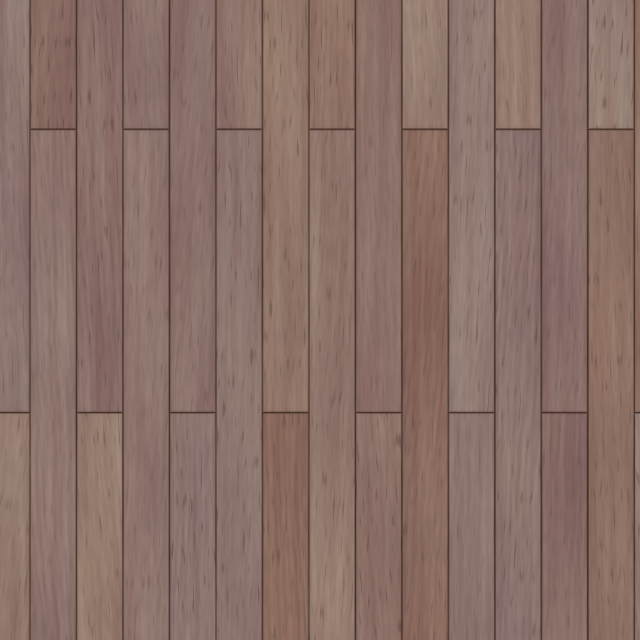
A WebGL 2 fragment shader for this texture:

```glsl
#version 300 es
precision highp float;
// Draws a floor of narrow, staggered, reddish-brown wooden planks with fine vertical grain.

uniform vec2 u_resolution;
out vec4 fragColor;

const float TAU = 6.2831853;
const float PLANK_WIDTH = 0.07263;
const float PLANK_LENGTH = 0.8854;
const float FIRST_SEAM = 0.0469;
const float FIRST_JOINT = 0.798;
const float SEAM_HALF_WIDTH = 0.0011;

const vec3 RED_WOOD = vec3(0.527, 0.408, 0.372);
const vec3 PALE_WOOD = vec3(0.582, 0.492, 0.456);
const vec3 TAN_SHIFT = vec3(0.012, 0.004, -0.014);
const vec3 PORE_COLOR = vec3(0.36, 0.27, 0.24);
const vec3 SEAM_COLOR = vec3(0.22, 0.135, 0.10);

float hash(vec2 p) {
    vec3 q = fract(p.xyx * vec3(0.1031, 0.1030, 0.0973));
    q += dot(q, q.yzx + 33.33);
    return fract((q.x + q.y) * q.z);
}

// Dot product of a cell corner's random direction with the offset to it
float cornerSlope(vec2 cell, vec2 corner, vec2 offset) {
    float angle = TAU * hash(cell + corner);
    return dot(vec2(cos(angle), sin(angle)), offset - corner);
}

float gradientNoise(vec2 p) {
    vec2 cell = floor(p);
    vec2 f = p - cell;
    vec2 blend = f * f * f * (f * (f * 6.0 - 15.0) + 10.0);
    float low = mix(cornerSlope(cell, vec2(0, 0), f),
                    cornerSlope(cell, vec2(1, 0), f), blend.x);
    float high = mix(cornerSlope(cell, vec2(0, 1), f),
                     cornerSlope(cell, vec2(1, 1), f), blend.x);
    return mix(low, high, blend.y);
}

// Antialiased coverage of a thin line at a given distance from its centre
float lineMask(float dist, float halfWidth, float pixel) {
    return 1.0 - smoothstep(halfWidth - pixel, halfWidth + pixel, dist);
}

// Slanted growth rings, bent by slow noise
float growthRings(vec2 p, float lean, float seed) {
    float bend = gradientNoise(vec2(p.x * 16.0, p.y * 4.0) + seed);
    return sin(TAU * (p.x * 92.0 + p.y * lean + bend * 1.6));
}

// Wood colour at p for the plank with the given id
vec3 woodColor(vec2 p, vec2 id) {
    float seed = 60.0 * hash(id + 7.3);
    float tone = hash(id + 21.7);
    float tanAmount = 2.0 * hash(id + 43.1) - 1.0;
    float lean = 14.0 * (hash(id + 58.9) - 0.5);
    float ringAmount = smoothstep(0.4, 1.0, hash(id + 81.5));
    float poreAmount = mix(0.2, 0.6, hash(id + 94.2));

    // Broad patches and long streaks shift between red and pale wood
    float patches = gradientNoise(p * vec2(14.0, 3.5) + seed);
    float streaks = gradientNoise(p * vec2(75.0, 3.0) + seed * 1.7);
    vec3 color = mix(RED_WOOD, PALE_WOOD, tone + 0.55 * patches + 0.6 * streaks);
    color += TAN_SHIFT * (tanAmount + patches);

    // Fine fibres and rings change the brightness
    vec2 leaning = p + vec2(p.y * lean / 92.0, 0.0);
    float fibres = gradientNoise(leaning * vec2(150.0, 8.0) + seed * 1.3);
    float threads = gradientNoise(leaning * vec2(235.0, 30.0) + seed * 0.6);
    color *= 1.0 + 0.055 * fibres + 0.065 * threads;
    color *= 1.0 + 0.024 * ringAmount * growthRings(p, lean, seed);

    // Short dark pores
    float pores = gradientNoise(leaning * vec2(210.0, 24.0) + seed * 2.1);
    return mix(color, PORE_COLOR, poreAmount * smoothstep(0.22, 0.6, pores));
}

void main() {
    vec2 uv = gl_FragCoord.xy / u_resolution;
    float pixel = max(1.0 / min(u_resolution.x, u_resolution.y), 0.0009);

    // Plank layout: every other column is shifted by half a length
    float across = (uv.x - FIRST_SEAM) / PLANK_WIDTH;
    float column = floor(across);
    float along = (uv.y - FIRST_JOINT) / PLANK_LENGTH + 0.5 * mod(column, 2.0);
    vec2 id = vec2(column, floor(along)) + 20.0;
    vec2 local = fract(vec2(across, along));
    vec2 edge = min(local, 1.0 - local) * vec2(PLANK_WIDTH, PLANK_LENGTH);

    vec3 color = woodColor(uv, id);

    // Soft shading beside the seams
    float nearest = min(edge.x, edge.y);
    color *= 1.0 - 0.10 * exp(-nearest / 0.0025);

    // Seams, each a little different in depth
    float seamIndex = floor(across + 0.5);
    float depth = mix(0.62, 1.0, hash(vec2(seamIndex + 20.0, 3.7)));
    depth *= 1.0 + 0.3 * gradientNoise(vec2(seamIndex * 5.3, uv.y * 9.0));
    float sideSeam = clamp(depth, 0.0, 1.0) * lineMask(edge.x, SEAM_HALF_WIDTH, pixel);
    float endSeam = 0.85 * lineMask(edge.y, SEAM_HALF_WIDTH, pixel);
    color = mix(color, SEAM_COLOR, max(sideSeam, endSeam));

    fragColor = vec4(color, 1.0);
}
```
